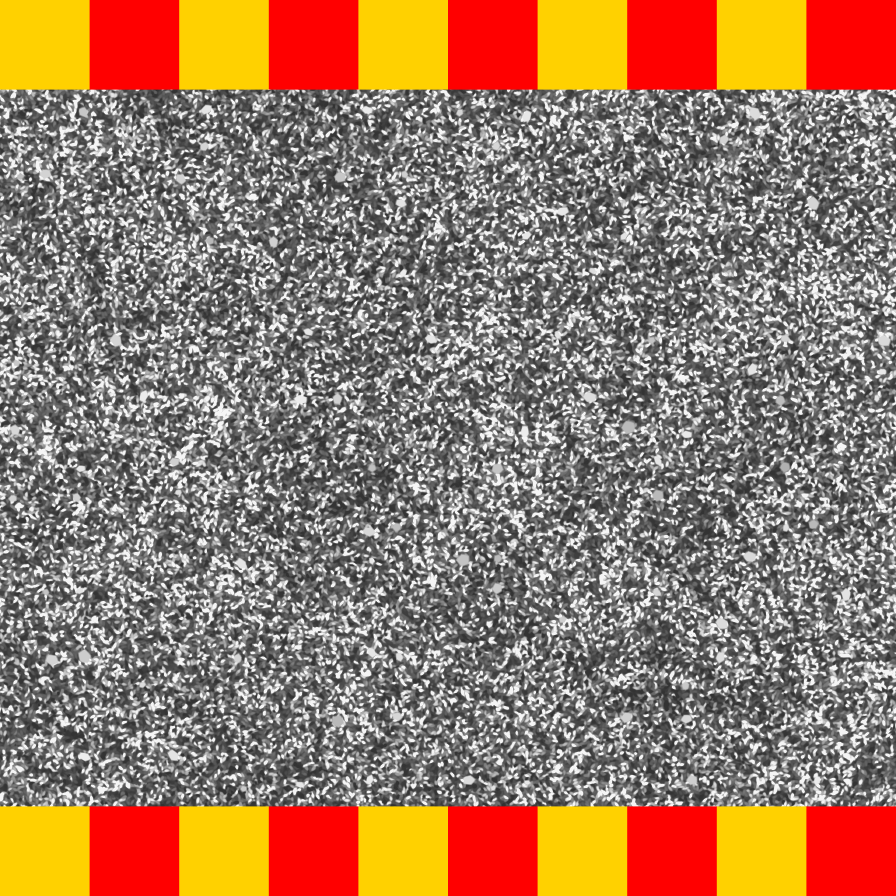
This texture is drawn by a Shadertoy shader. Its source:

```glsl
const float TAU = 6.2831853;

// Three random values per cell; cells wrap after "count" repeats
vec3 cellHash(vec2 cell, float count, uint seed) {
    uvec3 v = uvec3(uvec2(mod(cell, count)), seed);
    v = v * 1664525u + 1013904223u;
    v.x += v.y * v.z; v.y += v.z * v.x; v.z += v.x * v.y;
    v ^= v >> 16u;
    v.x += v.y * v.z; v.y += v.z * v.x; v.z += v.x * v.y;
    return vec3(v >> 8u) / 16777216.0;
}

vec2 rotate(vec2 p, float angle) {
    float c = cos(angle), s = sin(angle);
    return vec2(c * p.x - s * p.y, s * p.x + c * p.y);
}

float wrappedNoise(vec2 uv, float count, uint seed) {
    vec2 p = uv * count, cell = floor(p), f = smoothstep(0.0, 1.0, p - cell);
    float a = cellHash(cell, count, seed).x;
    float b = cellHash(cell + vec2(1, 0), count, seed).x;
    float c = cellHash(cell + vec2(0, 1), count, seed).x;
    float d = cellHash(cell + vec2(1, 1), count, seed).x;
    return mix(mix(a, b, f.x), mix(c, d, f.x), f.y);
}

// Fine chips: stretched, randomly turned cells with soft rims and dark gaps
float chipShade(vec2 uv, float patchShift) {
    const float count = 256.0;
    vec2 p = uv * count, home = floor(p);
    float weights = 0.005, total = 0.26 * weights;
    for (int y = -1; y <= 1; y++)
    for (int x = -1; x <= 1; x++) {
        vec2 cell = home + vec2(x, y);
        vec3 rnd = cellHash(cell, count, 1u);
        vec2 q = rotate(p - cell - 0.03 - 0.94 * rnd.xy, TAU * fract(rnd.z * 57.0));
        float weight = exp(-8.0 * length(q * vec2(0.66, 1.4)));
        float tone = clamp(rnd.z + patchShift, 0.0, 1.0);
        float shade = 0.22 + 0.40 * tone + 0.46 * smoothstep(0.52, 0.96, tone);
        total += weight * shade;
        weights += weight;
    }
    return total / weights;
}

// Sparse larger pebbles: x is the shade, y the coverage
vec2 pebble(vec2 uv) {
    const float count = 28.0;
    vec2 p = uv * count, cell = floor(p);
    vec3 place = cellHash(cell, count, 2u), look = cellHash(cell, count, 3u);
    vec2 q = rotate(p - cell - 0.35 - 0.3 * place.xy, TAU * look.x);
    q.y *= 1.0 + 0.6 * look.y;
    float sector = TAU / 5.0;
    float side = mod(atan(q.y, q.x) + TAU, sector) - 0.5 * sector;
    float d = mix(length(q), length(q) * cos(side), 0.7) - mix(0.09, 0.2, look.z);
    float cover = smoothstep(0.04, -0.04, d) * step(place.z, 0.18);
    return vec2(mix(0.68, 0.93, sqrt(look.y)), cover);
}

float asphalt(vec2 uv, float px) {
    float patchShift = 0.15 * (wrappedNoise(uv, 37.0, 4u) - 0.5)
                     + 0.12 * (wrappedNoise(uv, 9.0, 5u) - 0.5);
    float shade = 0.0;
    for (int i = 0; i < 4; i++) {
        vec2 offset = (vec2(i % 2, i / 2) - 0.5) * 0.5 * px;
        shade += 0.25 * chipShade(fract(uv + offset), patchShift);
    }
    shade = 0.50 + 1.22 * (shade - 0.49);
    vec2 stone = pebble(uv);
    return clamp(mix(shade, stone.x, stone.y), 0.2, 0.96);
}

void mainImage(out vec4 fragColor, in vec2 fragCoord) {
    vec2 uv = fragCoord / iResolution.xy;
    float px = 1.0 / iResolution.y;

    // Alternating blocks, five pairs across
    float blockEdge = (abs(fract(uv.x * 5.0 + 0.25) - 0.5) - 0.25) / 5.0;
    vec3 yellow = vec3(1.0, 0.82, 0.0), red = vec3(1.0, 0.0, 0.0);
    vec3 kerb = mix(yellow, red, clamp(blockEdge / px + 0.5, 0.0, 1.0));

    // Kerb bands along the bottom and top of the road
    float bandEdge = abs(uv.y - 0.5) - 0.4;
    vec3 road = vec3(asphalt(uv, px));
    fragColor = vec4(mix(road, kerb, clamp(bandEdge / px + 0.5, 0.0, 1.0)), 1.0);
}
```
